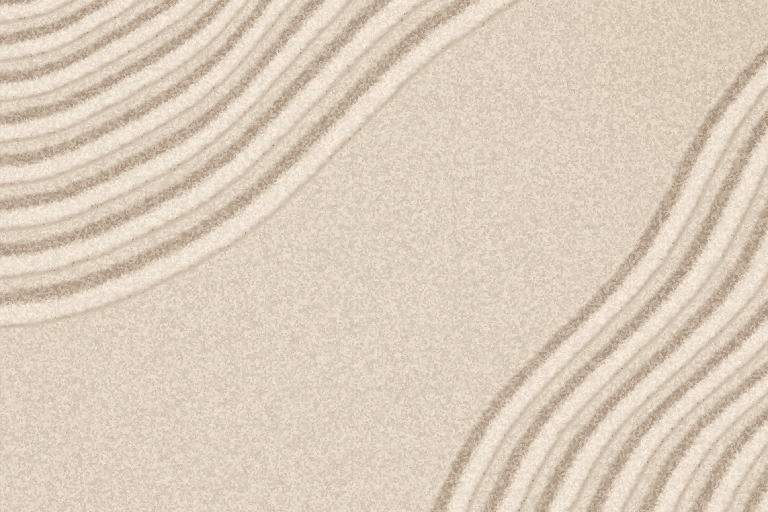
This texture is drawn by a Shadertoy shader. Its source:

```glsl
// Raked sand: two families of flowing parallel furrows across a grainy plain.

const vec3 SHADE = vec3(0.675, 0.592, 0.508);
const vec3 SAND  = vec3(0.874, 0.817, 0.748);
const vec3 CREST = vec3(0.955, 0.910, 0.858);

const float UPPER_SPACING = 0.0977;  // furrow widths, in canvas heights
const float LOWER_SPACING = 0.090;
const float UPPER_CROWDING = 0.28;   // inner furrows of the upper set narrow
const float LOWER_MEAN_SLOPE = 0.60;
const float LOWER_EVENNESS = 0.45;   // 0 = parallel offset, 1 = shifted copies
const float CREST_PHASE = 0.34;      // where the lit crest lies in a furrow
const float SEAM_PHASE = 0.575;      // thin line at the foot of the crest
const float CREST_TONE = 0.72;
const float SHADE_TONE = -0.68;
const float WOBBLE = 0.020;
const float GRAIN_SCALE = 250.0;
const float BUMP_SCALE = 75.0;
const float GRAIN_AMOUNT = 0.110;
const float BUMP_AMOUNT = 0.045;

vec3 hash3(vec2 cell) {
    vec3 q = fract(vec3(cell.xyx) * vec3(0.1031, 0.1030, 0.0973));
    q += dot(q, q.yxz + 33.33);
    return fract((q.xxy + q.yzz) * q.zyx);
}

// Cellular noise: x = distance to the nearest grain, y = its random tone.
vec2 cellular(vec2 p) {
    vec2 base = floor(p), f = fract(p);
    vec2 nearest = vec2(9.0, 0.0);
    for (int j = -1; j <= 1; j++) {
        for (int i = -1; i <= 1; i++) {
            vec2 offset = vec2(i, j);
            vec3 h = hash3(base + offset);
            float dist = length(offset + h.xy - f);
            if (dist < nearest.x) nearest = vec2(dist, h.z);
        }
    }
    return nearest;
}

// Smooth bend at zero: x = value, y = slope.
vec2 bend(float x, float radius) {
    float r = sqrt(x * x + radius * radius);
    return 0.5 * vec2(x + r, 1.0 + x / r);
}

// Furrow coordinate of the upper set; grows towards the lower right.
float upperFurrow(vec2 p) {
    vec2 path = vec2(0.367, 0.0)
              + 0.45 * bend(p.x - 0.127, 0.130)
              + 0.65 * bend(p.x - 0.479, 0.130)
              - 0.46 * bend(p.x - 0.820, 0.078);
    float d = (p.y - path.x) * inversesqrt(1.0 + path.y * path.y);
    return CREST_PHASE - d / UPPER_SPACING * (1.0 + UPPER_CROWDING * max(d, 0.0));
}

// Furrow coordinate of the lower set, starting at its outer shaded edge.
float lowerFurrow(vec2 p) {
    vec2 path = vec2(0.844 + 0.4 * p.y, 0.4)
              + 0.80 * bend(p.y - 0.205, 0.117)
              - 0.85 * bend(p.y - 0.488, 0.117)
              + 0.70 * bend(p.y - 0.791, 0.117);
    float slope = mix(path.y, LOWER_MEAN_SLOPE, LOWER_EVENNESS);
    return (p.x - path.x) * inversesqrt(1.0 + slope * slope) / LOWER_SPACING;
}

// Repeating soft stripe around a phase.
float stripe(float u, float phase, float halfWidth, float blur) {
    float dist = abs(fract(u - phase + 0.5) - 0.5);
    return 1.0 - smoothstep(halfWidth - blur, halfWidth + blur, dist);
}

// Light across one furrow: -1 is full shade, +1 is lit crest.
float furrowTone(float u, float speckle) {
    float tone = 0.08;
    tone = mix(tone, CREST_TONE, stripe(u, CREST_PHASE, 0.15, 0.08));
    tone -= (0.45 + 0.8 * speckle) * stripe(u, SEAM_PHASE, 0.05, 0.05);
    return mix(tone, SHADE_TONE + 0.3 * speckle, stripe(u, 0.0, 0.135, 0.075));
}

void mainImage(out vec4 fragColor, in vec2 fragCoord) {
    vec2 p = fragCoord / iResolution.y;

    // Grain and low, wide bumps
    vec2 grain = cellular(p * GRAIN_SCALE);
    vec2 bump = cellular(p * BUMP_SCALE * vec2(0.75, 1.3)
                         + 0.35 * sin(p.yx * vec2(71.0, 53.0)));
    float speckle = grain.y - 0.5;

    // Crumbling furrow edges
    float wobble = WOBBLE * (speckle * 1.2 + 2.0 * (bump.x - 0.45)
                 + 0.5 * sin(p.x * 47.0 + 2.0 * sin(p.y * 39.0)));
    float upper = upperFurrow(p) + wobble;
    float lower = lowerFurrow(p) + wobble;

    // Furrow light, limited to each raked area
    float tone = furrowTone(upper, speckle) * (1.0 - smoothstep(0.61, 0.68, upper));
    tone += furrowTone(lower, speckle) * smoothstep(-0.27, -0.17, lower);

    // Broad light over the plain
    tone -= 0.08 * smoothstep(0.8, 1.5, p.x) * smoothstep(0.3, 1.0, p.y);
    tone += 0.06 * exp(-4.0 * dot(p - vec2(0.7, 0.45), p - vec2(0.7, 0.45)));

    vec3 color = mix(SAND, tone < 0.0 ? SHADE : CREST, min(abs(tone), 1.0));

    // Granular surface with a few dark, warm grains
    float roughness = mix(1.0, 0.65, clamp(tone, 0.0, 1.0));
    color += roughness * (GRAIN_AMOUNT * speckle + BUMP_AMOUNT * (0.45 - bump.x));
    float darkGrain = smoothstep(0.94, 0.99, grain.y) * (1.0 - smoothstep(0.2, 0.6, grain.x));
    color -= roughness * darkGrain * vec3(0.13, 0.15, 0.17);

    fragColor = vec4(clamp(color, 0.0, 1.0), 1.0);
}
```
